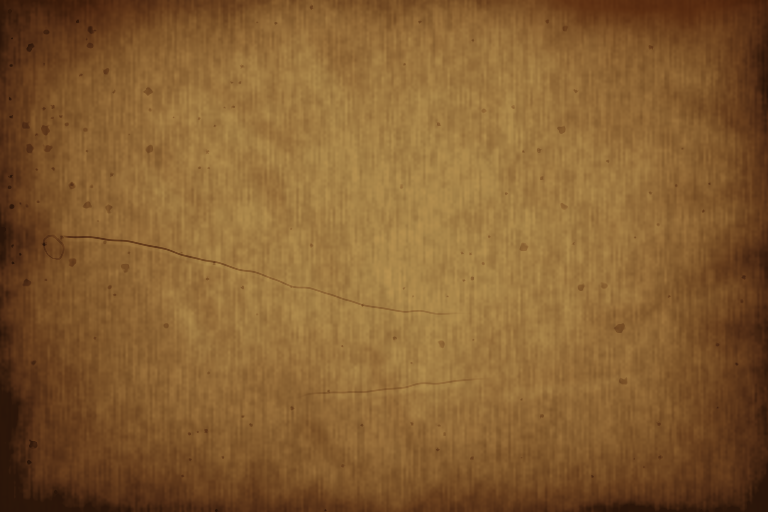
Write a WebGL 2 fragment shader that draws this texture.

```glsl
#version 300 es
precision highp float;
// Aged brown parchment: woven grain, soft folds, thin cracks, stains and burnt edges.
uniform vec2 u_resolution;
out vec4 fragColor;

// Units: canvas height = 1, width = about 1.5
const vec2 GLOW_CENTER = vec2(0.78, 0.62);
const vec2 GLOW_RADIUS = vec2(0.85, 0.75);
const float GLOW_PEAK = 1.0;
const float GLOW_FALLOFF = 0.60;
const float EDGE_BURN = 0.27;
const float EDGE_WIDTH = 0.045;
const float FOLD_DEPTH = 0.085;
const float FOLD_WIDTH = 0.026;
const float CRACK_WIDTH = 0.0008;
const float THREAD_GAIN = 0.10;
const float MOTTLE_GAIN = 0.13;
const vec3 RUST = vec3(0.34, 0.15, 0.045);

// Paper tones from burnt to bright
const vec3 TONES[6] = vec3[6](
    vec3(0.17, 0.085, 0.035), vec3(0.31, 0.17, 0.08), vec3(0.40, 0.24, 0.11),
    vec3(0.49, 0.33, 0.16), vec3(0.58, 0.42, 0.22), vec3(0.66, 0.52, 0.285));

// Fold segments: start.xy, end.xy
const vec4 FOLDS[11] = vec4[11](
    vec4(0.61, 0.95, 0.69, 0.82), vec4(0.41, 0.85, 0.56, 0.71),
    vec4(0.50, 0.67, 0.55, 0.57), vec4(0.30, 0.71, 0.41, 0.59),
    vec4(0.61, 0.54, 0.65, 0.44), vec4(0.40, 0.43, 0.45, 0.34),
    vec4(0.73, 0.30, 0.82, 0.11), vec4(0.57, 0.18, 0.68, 0.10),
    vec4(1.27, 0.82, 1.46, 0.76), vec4(1.30, 0.60, 1.50, 0.63),
    vec4(1.18, 0.36, 1.45, 0.49));

// Stain patches: center.xy, radius.xy
const vec4 STAINS[7] = vec4[7](
    vec4(0.03, 0.52, 0.10, 0.04), vec4(1.48, 0.49, 0.10, 0.05),
    vec4(0.06, 0.97, 0.20, 0.10), vec4(0.02, 0.20, 0.06, 0.04),
    vec4(1.50, 0.84, 0.08, 0.18), vec4(1.27, 0.00, 0.15, 0.015),
    vec4(1.45, 0.36, 0.09, 0.04));

float hash(vec2 p) {
    return fract(sin(dot(p, vec2(127.1, 311.7))) * 43758.5453);
}

float noise(vec2 p) {
    vec2 i = floor(p), f = fract(p);
    f = f * f * (3.0 - 2.0 * f);
    return mix(mix(hash(i), hash(i + vec2(1, 0)), f.x),
               mix(hash(i + vec2(0, 1)), hash(i + vec2(1, 1)), f.x), f.y);
}

float fbm(vec2 p) {
    float sum = 0.0, gain = 0.5;
    for (int i = 0; i < 4; i++) {
        sum += gain * noise(p);
        p = p * 2.03 + 17.3;
        gain *= 0.5;
    }
    return sum;
}

// Shaded valley with a lit flank, fading beyond the segment ends
float fold(vec2 p, vec4 seg) {
    vec2 axis = seg.zw - seg.xy;
    float len = length(axis);
    axis /= len;
    vec2 q = p - seg.xy;
    float along = dot(q, axis), across = dot(q, vec2(-axis.y, axis.x)) / FOLD_WIDTH;
    float fade = smoothstep(-0.05, 0.04, along) * smoothstep(len + 0.05, len - 0.04, along);
    return fade * (0.55 * exp(-pow(across + 1.4, 2.0)) - exp(-across * across));
}

float strokeMask(float d, float width, float px) {
    return 1.0 - smoothstep(width, width + px, abs(d));
}

// Irregular dark specks, one candidate per grid cell
float specks(vec2 p, float cells, float density, float px) {
    vec2 cell = floor(p * cells);
    vec2 center = (cell + 0.3 + 0.4 * vec2(hash(cell + 3.1), hash(cell + 8.7))) / cells;
    float radius = (0.06 + 0.16 * hash(cell + 5.5)) / cells;
    float d = length(p - center) + (noise(p * cells * 6.0) - 0.5) * radius;
    return step(hash(cell + 1.9), density) * (1.0 - smoothstep(radius - px, radius + px, d));
}

void main() {
    vec2 p = gl_FragCoord.xy / u_resolution.y;
    float px = 1.0 / u_resolution.y, width = u_resolution.x / u_resolution.y;
    float cloud = fbm(p * 5.0) - 0.47, grit = fbm(p * 26.0) - 0.47;
    vec2 warped = p + 0.04 * vec2(cloud, grit);

    // Broad glow and burnt border
    vec2 g = (p - GLOW_CENTER) / GLOW_RADIUS;
    float light = GLOW_PEAK - GLOW_FALLOFF * dot(g, g) + 0.20 * cloud + 0.13 * grit;
    float border = min(min(p.x, width - p.x), min(p.y, 1.0 - p.y));
    light -= EDGE_BURN * exp(-max(border + 0.05 * cloud + 0.03 * grit, 0.0) / EDGE_WIDTH);

    // Folds and stains
    for (int i = 0; i < 11; i++) light += FOLD_DEPTH * fold(warped, FOLDS[i]);
    for (int i = 0; i < 7; i++) {
        vec2 s = (warped - STAINS[i].xy) / STAINS[i].zw;
        light -= 0.20 * exp(-dot(s, s)) * (1.0 + 2.0 * grit);
    }

    // Woven threads and mottling
    float threads = noise(p * vec2(210.0, 26.0)) - 0.5;
    float mottle = 0.6 * noise(p * 75.0) + 0.4 * noise(p * 170.0) - 0.5;
    light += THREAD_GAIN * threads + MOTTLE_GAIN * mottle;

    // Long falling crack and the lower crease with its lit lip
    float t = (p.x - 0.117) / 0.76;
    float jitter = 0.008 * (noise(vec2(p.x * 28.0, 4.0)) - 0.5);
    float crackGap = p.y - (0.541 - 0.152 * smoothstep(0.0, 1.0, t) + jitter);
    float crackFade = smoothstep(0.0, 0.03, t) * smoothstep(1.08, 0.9, t) * mix(1.0, 0.5, smoothstep(0.25, 0.6, t));
    light -= 0.42 * crackFade * strokeMask(crackGap, CRACK_WIDTH, px);
    light += 0.07 * crackFade * strokeMask(crackGap + 0.005, 0.001, 0.005);
    float creaseGap = p.y - (0.225 + 0.105 * (p.x - 0.586) + jitter);
    float creaseFade = smoothstep(0.57, 0.65, p.x) * smoothstep(0.97, 0.88, p.x);
    light -= 0.16 * creaseFade * strokeMask(creaseGap, CRACK_WIDTH, px);
    light += 0.06 * creaseFade * strokeMask(creaseGap + 0.007, 0.001, 0.009);
    float ridgeGap = p.y - (0.22 + 0.13 * (p.x - 0.94) + jitter);
    light += 0.07 * smoothstep(0.95, 1.1, p.x) * smoothstep(1.3, 1.2, p.x) * strokeMask(ridgeGap, 0.002, 0.016);

    // Specks crowd the upper left; a faint ring marks the crack start
    float crowd = smoothstep(0.35, 0.0, p.x) * smoothstep(0.3, 0.8, p.y);
    light -= 0.22 * specks(p, 26.0, 0.02 + 0.28 * crowd, px);
    light -= 0.25 * specks(p + 0.37, 60.0, 0.012 + 0.06 * crowd, px);
    light -= 0.16 * strokeMask(length(warped - vec2(0.102, 0.521)) - 0.021, 0.001, px);

    // Tone ramp, then rust along the upper rim
    vec3 color = TONES[0];
    for (int i = 1; i < 6; i++) color = mix(color, TONES[i], clamp(light * 5.0 - float(i - 1), 0.0, 1.0));
    color *= 1.0 + 0.5 * max(light - 1.0, 0.0) + 0.06 * threads + 0.05 * mottle;
    float rim = exp(-max(1.0 - p.y + 0.10 * cloud, 0.0) / 0.045);
    float rustSpan = smoothstep(0.88, 1.1, p.x) + 0.6 * smoothstep(0.4, 0.15, p.x);
    color = mix(color, RUST, 0.6 * rim * rustSpan);
    fragColor = vec4(color, 1.0);
}
```
